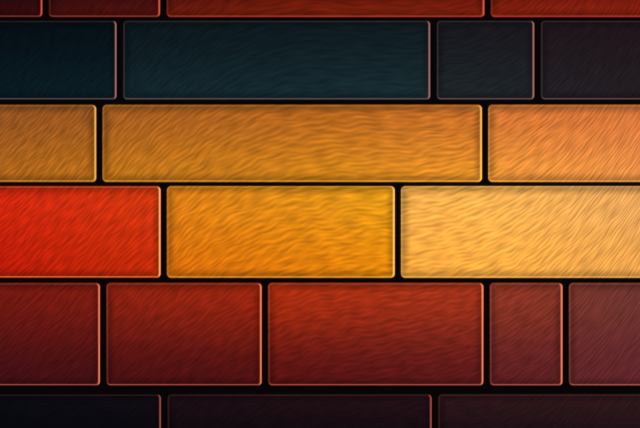
Write a Shadertoy shader that draws this background.

```glsl
struct Row {
    vec2 span;    // lower and upper edge
    vec4 joints;  // centres of the upright grooves
    float snap;   // 0: smooth colour along the row, 1: one tint per brick
    mat3 top;     // left, middle and right colour
    mat3 bottom;
    vec3 rim;
};

vec2 hashGradient(vec2 cell) {
    vec3 q = fract(cell.xyx * vec3(0.1031, 0.1030, 0.0973));
    q += dot(q, q.yzx + 33.33);
    float angle = 6.2832 * fract((q.x + q.y) * q.z);
    return vec2(cos(angle), sin(angle));
}

float gradientNoise(vec2 p) {
    vec2 i = floor(p), f = fract(p);
    vec2 u = f * f * f * (f * (f * 6.0 - 15.0) + 10.0);
    vec2 e = vec2(1.0, 0.0);
    float a = dot(hashGradient(i), f);
    float b = dot(hashGradient(i + e), f - e);
    float c = dot(hashGradient(i + e.yx), f - e.yx);
    float d = dot(hashGradient(i + e.xx), f - e.xx);
    return mix(mix(a, b, u.x), mix(c, d, u.x), u.y);
}

// Wavy slanted ridges, like brushed leather
float grain(vec2 p, float angle) {
    float c = cos(angle), s = sin(angle);
    vec2 q = vec2(c * p.x + s * p.y, c * p.y - s * p.x);
    q.y += 0.006 * gradientNoise(q * 16.0);
    float ridges = gradientNoise(q * vec2(28.0, 125.0));
    float fine = sin(q.y * 640.0 + 5.0 * gradientNoise(q * 35.0));
    return ridges + 0.18 * fine;
}

float roundedBox(vec2 p, vec2 halfSize, float radius) {
    vec2 q = abs(p) - halfSize + radius;
    return length(max(q, 0.0)) + min(max(q.x, q.y), 0.0) - radius;
}

vec3 threeStops(mat3 stops, float t) {
    t = clamp(t, 0.0, 1.0) * 2.0;
    return t < 1.0 ? mix(stops[0], stops[1], t) : mix(stops[1], stops[2], t - 1.0);
}

float band(float x, float width) {
    return exp(-x * x / (width * width));
}

vec3 paintRow(vec3 below, vec2 p, float pixel, Row row) {
    // Find the brick between its two grooves
    float left = -0.05, right = 1.6;
    for (int i = 0; i < 4; i++) {
        if (p.x > row.joints[i]) left = row.joints[i];
        else right = min(right, row.joints[i]);
    }
    vec2 centre = 0.5 * vec2(left + right, row.span.x + row.span.y);
    vec2 halfSize = 0.5 * vec2(right - left - 0.013, row.span.y - row.span.x);
    vec2 q = p - centre;
    float d = roundedBox(q, halfSize, 0.011);

    // Face colour, grain and darker border
    float along = mix(p.x, centre.x, row.snap) / 1.5;
    float height = smoothstep(row.span.x, row.span.y, p.y);
    vec3 face = mix(threeStops(row.bottom, along), threeStops(row.top, along), height);
    face *= 1.0 + 0.2 * grain(p, 0.62 + 0.12 * sin(p.x * 4.0));
    face *= mix(0.76, 1.0, smoothstep(0.004, 0.026, -d));

    // Light catches the right side most, then the lower one
    vec2 nearEdge = smoothstep(vec2(-0.014), vec2(-0.002), abs(q) - halfSize);
    float rightLight = q.x > 0.0 ? nearEdge.x : 0.22 * nearEdge.x;
    float lowLight = q.y < 0.0 ? 0.5 * nearEdge.y : 0.2 * nearEdge.y;
    float light = max(rightLight, lowLight);
    float width = mix(0.0022, 0.0036, rightLight);
    face = mix(face, row.rim, 0.9 * light * band(d + 0.0035, width));

    float mask = smoothstep(0.8 * pixel, -0.8 * pixel, d);
    vec3 spill = face * 0.22 * exp(-max(d, 0.0) / 0.003);
    return mix(max(below, spill), face, mask);
}

void mainImage(out vec4 fragColor, in vec2 fragCoord) {
    vec2 p = fragCoord / iResolution.xy * vec2(1.5, 1.0);
    float pixel = 1.0 / iResolution.y;
    vec3 col = vec3(0.03, 0.018, 0.022);

    // Rows from the top down
    col = paintRow(col, p, pixel, Row(vec2(0.959, 1.03), vec4(0.107, 0.383, 1.143, 1.6), 0.5,
        mat3(0.14, 0.03, 0.05, 0.34, 0.07, 0.04, 0.42, 0.09, 0.05),
        mat3(0.20, 0.04, 0.06, 0.50, 0.13, 0.05, 0.55, 0.13, 0.06), vec3(0.95, 0.34, 0.25)));
    col = paintRow(col, p, pixel, Row(vec2(0.766, 0.953), vec4(0.281, 1.016, 1.26, 1.6), 0.6,
        mat3(0.02, 0.05, 0.08, 0.06, 0.11, 0.13, 0.13, 0.08, 0.10),
        mat3(0.03, 0.10, 0.13, 0.09, 0.17, 0.19, 0.14, 0.11, 0.13), vec3(0.72, 0.43, 0.41)));
    col = paintRow(col, p, pixel, Row(vec2(0.574, 0.756), vec4(0.233, 1.137, 1.6, 1.6), 0.25,
        mat3(0.57, 0.32, 0.13, 0.72, 0.40, 0.12, 0.85, 0.46, 0.24),
        mat3(0.68, 0.39, 0.10, 0.82, 0.51, 0.10, 0.92, 0.57, 0.29), vec3(1.0, 0.74, 0.34)));
    col = paintRow(col, p, pixel, Row(vec2(0.350, 0.566), vec4(0.384, 0.9326, 1.6, 1.6), 0.75,
        mat3(0.80, 0.06, 0.05, 0.88, 0.61, 0.10, 0.92, 0.66, 0.44),
        mat3(0.70, 0.02, 0.03, 0.89, 0.54, 0.05, 0.94, 0.67, 0.38), vec3(1.0, 0.76, 0.46)));
    col = paintRow(col, p, pixel, Row(vec2(0.098, 0.340), vec4(0.242, 0.621, 1.1406, 1.326), 0.5,
        mat3(0.44, 0.09, 0.07, 0.69, 0.18, 0.06, 0.43, 0.21, 0.19),
        mat3(0.25, 0.06, 0.08, 0.34, 0.07, 0.07, 0.38, 0.15, 0.17), vec3(1.0, 0.52, 0.37)));
    col = paintRow(col, p, pixel, Row(vec2(-0.03, 0.080), vec4(0.385, 1.0195, 1.6, 1.6), 0.5,
        mat3(0.03, 0.04, 0.07, 0.13, 0.06, 0.08, 0.20, 0.10, 0.11),
        mat3(0.02, 0.03, 0.05, 0.07, 0.04, 0.06, 0.12, 0.07, 0.09), vec3(0.68, 0.30, 0.28)));

    // Warm glow at right of centre
    float glow = band(length(p - vec2(1.12, 0.47)), 0.24);
    col *= 1.0 + glow * vec3(0.09, 0.10, 0.0);
    fragColor = vec4(clamp(col, 0.0, 1.0), 1.0);
}
```
